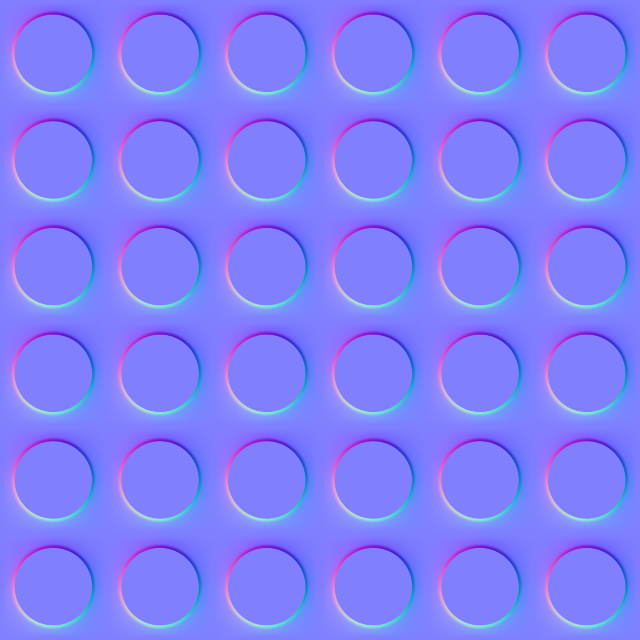
Reproduce this texture map procedurally as a WebGL 1 fragment shader.

```glsl
precision highp float;
// Tangent-space normal map: a six by six grid of flat round studs in soft dished cells.

uniform vec2 u_resolution;

const float GRID = 6.0;           // cells across and down
const float STUD_RADIUS = 0.365;  // lengths below are in cell widths
const float RIM_SLOPE = 1.5;      // steep groove hugging the stud
const float RIM_WIDTH = 0.020;
const float DISH_SLOPE = 0.36;    // gentle slope of the surrounding cell
const float DISH_WIDTH = 0.095;
const float SEAM_WIDTH = 0.085;   // flattening towards the cell borders

// Steepness at a given distance outside the stud edge.
float slopeAt(float dist) {
  float d = max(dist, 0.0);
  float rim = RIM_SLOPE * exp(-d * d / (RIM_WIDTH * RIM_WIDTH));
  float dish = DISH_SLOPE * exp(-d / DISH_WIDTH);
  return rim + dish;
}

// Surface normal at a point measured from the cell centre.
vec3 cellNormal(vec2 p, float pixel) {
  float radius = length(p);
  float dist = radius - STUD_RADIUS;
  vec2 inward = -p / max(radius, 0.0001);

  // Each tilt component vanishes at the border where it changes sign.
  vec2 seamFade = smoothstep(vec2(0.0), vec2(SEAM_WIDTH), 0.5 - abs(p));
  vec2 tilt = inward * slopeAt(dist) * seamFade;

  // The stud top is flat, with an antialiased edge.
  float outside = smoothstep(-0.75 * pixel, 0.75 * pixel, dist);
  return normalize(vec3(tilt * outside, 1.0));
}

void main() {
  vec2 uv = gl_FragCoord.xy / u_resolution;
  vec2 p = fract(uv * GRID) - 0.5;
  float pixel = GRID / min(u_resolution.x, u_resolution.y);

  // Pack the normal from -1..1 into 0..1 colour.
  vec3 normal = cellNormal(p, pixel);
  gl_FragColor = vec4(normal * 0.5 + 0.5, 1.0);
}
```
